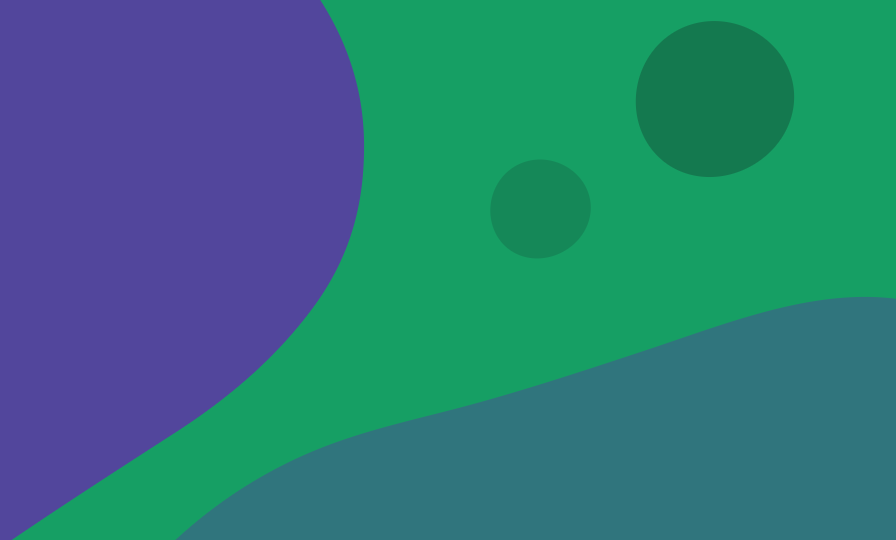
Reproduce this background procedurally as a WebGL 2 fragment shader.

```glsl
#version 300 es
precision highp float;
// Flat abstract background: purple bulge, teal hill and two dark blobs on green.

uniform vec2 u_resolution;
out vec4 outColor;

// Smooth curve through knots of (position, value, slope).
float spline(float s, vec3 knots[5]) {
    vec3 a = knots[0], b = knots[1];
    for (int i = 1; i < 4; i++) {
        if (s > knots[i].x) { a = knots[i]; b = knots[i + 1]; }
    }
    float span = b.x - a.x;
    float t = (s - a.x) / span;
    float u = 1.0 - t;
    return mix(a.y, b.y, t * t * (3.0 - 2.0 * t))
         + span * t * u * (a.z * u - b.z * t);
}

// Slightly lopsided ellipse; negative inside.
float blob(vec2 p, vec2 center, float radius) {
    vec2 n = (p - center) / radius;
    n.x += 0.04 * n.y * n.y - 0.03 * n.y;
    n.y *= 1.015;
    return (length(n) - 1.0) * radius;
}

// Antialiased coverage of the region where d is negative.
float fill(float d) {
    float width = max(length(vec2(dFdx(d), dFdy(d))), 1e-5);
    return clamp(0.5 - d / width, 0.0, 1.0);
}

void main() {
    // Canvas height is one unit.
    vec2 p = gl_FragCoord.xy / u_resolution.y;
    vec3 color = vec3(0.086, 0.624, 0.392);

    // Dark blobs
    color = mix(color, vec3(0.08, 0.474, 0.31), fill(blob(p, vec2(1.324, 0.8166), 0.1466)));
    color = mix(color, vec3(0.082, 0.535, 0.346), fill(blob(p, vec2(1.001, 0.613), 0.093)));

    // Purple bulge: right edge as a function of height
    float bulgeEdge = spline(p.y, vec3[5](
        vec3(0.0, 0.0216, 1.47), vec3(0.199, 0.3247, 1.55), vec3(0.4264, 0.5768, 0.75),
        vec3(0.7294, 0.6742, 0.0), vec3(1.0, 0.5931, -0.64)));
    color = mix(color, vec3(0.32, 0.273, 0.612), fill(p.x - bulgeEdge));

    // Teal hill: top edge as a function of x
    float hillTop = spline(p.x, vec3[5](
        vec3(0.3247, 0.0, 0.92), vec3(0.5411, 0.1472, 0.48), vec3(0.8658, 0.2489, 0.27),
        vec3(1.1905, 0.3496, 0.33), vec3(1.6017, 0.4502, 0.0)));
    color = mix(color, vec3(0.19, 0.46, 0.49), fill(p.y - hillTop));

    outColor = vec4(color, 1.0);
}
```
